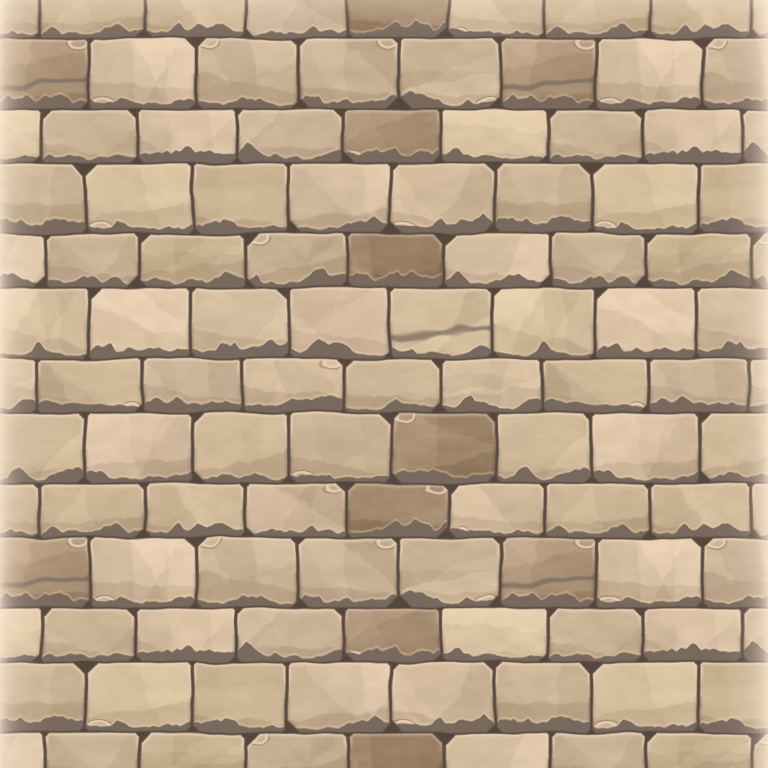
This texture is drawn by a WebGL 1 fragment shader. Its source:

```glsl
precision highp float;
uniform vec2 u_resolution;

const float PITCH = 0.1318;       // stone width
const float PAIR = 0.1625;        // one tall course plus one short course
const float TALL = 0.565;         // share of the pair taken by the tall course
const float FIRST_COURSE = 0.0496;

const vec3 JOINT = vec3(0.33, 0.28, 0.24);
const vec3 UNDERSIDE = vec3(0.47, 0.41, 0.37);
const vec3 DARK_STONE = vec3(0.61, 0.51, 0.40);
const vec3 TAN_STONE = vec3(0.84, 0.73, 0.61);
const vec3 PALE_STONE = vec3(0.93, 0.83, 0.72);
const vec3 GLOW = vec3(1.0, 0.93, 0.85);

float hash(vec2 p) {
  return fract(sin(dot(p, vec2(127.1, 311.7))) * 43758.5);
}

float noise(vec2 p) {
  vec2 i = floor(p), f = fract(p);
  f = f * f * (3.0 - 2.0 * f);
  return mix(mix(hash(i), hash(i + vec2(1.0, 0.0)), f.x),
             mix(hash(i + vec2(0.0, 1.0)), hash(i + 1.0), f.x), f.y);
}

float fbm(vec2 p) {
  return 0.55 * noise(p) + 0.3 * noise(p * 2.1 + 7.0) + 0.15 * noise(p * 4.3 + 19.0);
}

float jointX(float col, float row) {
  return col + 0.08 * (hash(vec2(mod(col, 5.0), row + 31.0)) - 0.5);
}

// Box with a different bevel cut off each corner
float chippedBox(vec2 q, vec2 halfSize, vec2 id) {
  vec2 d = abs(q) - halfSize;
  float cut = 0.003 + 0.013 * pow(hash(id + sign(q) * 3.7), 2.0);
  float box = length(max(d + 0.004, 0.0)) + min(max(d.x, d.y) + 0.004, 0.0) - 0.004;
  return max(box, (d.x + d.y + cut) * 0.707);
}

// Flat hewn planes, each changing the tone across a ragged line
float facets(vec2 q, vec2 id) {
  float tone = 0.0;
  for (int i = 0; i < 4; i++) {
    vec2 seed = id + float(i) * 9.3;
    float angle = 6.283 * hash(seed);
    float offset = 0.07 * (hash(seed + 2.0) - 0.5);
    float ragged = 0.016 * (fbm(q * 45.0 + seed) - 0.5);
    float side = dot(q, vec2(cos(angle), sin(angle))) + ragged - offset;
    tone += (hash(seed + 5.0) - 0.5) * (smoothstep(-0.002, 0.002, side) - 0.5);
  }
  return tone;
}

float line(float dist, float width, float soft) {
  return 1.0 - smoothstep(width, width + soft, abs(dist));
}

// 1 for the few weathered stones of the repeating block
float weathered(float col, float pair, bool tall) {
  if (!tall) return (col == 3.0 && pair != 2.0) ? 1.0 : 0.0;
  return (col == 4.0 && pair == 0.0) || (col == 3.0 && pair == 3.0) ? 0.9 : 0.0;
}

vec3 stoneColor(vec2 q, vec2 halfSize, vec2 id, float wear, float streak) {
  float tone = 0.5 + 0.5 * (hash(id + 11.0) - 0.5) + 0.45 * facets(q, id);
  tone += 0.35 * (fbm(q * vec2(30.0, 55.0) + id * 5.0) - 0.5) - 1.5 * q.y;

  // Darker broken plane along the bottom
  float slope = 0.5 * (hash(id + 17.0) - 0.5);
  float level = halfSize.y * (0.2 + 0.7 * hash(id + 23.0));
  float broken = q.y - level - slope * q.x + 0.014 * (fbm(q * 38.0 + id) - 0.5);
  tone -= 0.3 * smoothstep(-0.002, 0.002, broken);

  vec3 color = mix(TAN_STONE * 0.86, PALE_STONE, clamp(tone, 0.0, 1.0));
  color *= mix(vec3(1.0), vec3(0.98, 0.99, 0.95), hash(id + 29.0));
  color = mix(color, DARK_STONE + 0.2 * (tone - 0.45), 0.85 * wear);

  // Long crack
  float crack = q.y - 0.012 + 0.12 * q.x + 0.01 * (noise(q * 40.0 + id) - 0.5);
  color = mix(color, UNDERSIDE, 0.7 * streak * line(crack, 0.001, 0.005));

  // Curled chip near one corner
  float chipped = step(0.62, hash(id + 37.0));
  vec2 corner = sign(vec2(hash(id + 41.0), hash(id + 43.0)) - 0.5);
  vec2 c = (q - corner * halfSize * vec2(0.78, 0.9)) * vec2(0.65, 1.0);
  float ring = length(c) - 0.008 + 0.004 * (noise(q * 90.0) - 0.5);
  color = mix(color, DARK_STONE, 0.65 * chipped * line(ring - 0.002, 0.0004, 0.0018));
  return mix(color, PALE_STONE, 0.75 * chipped * line(ring, 0.0008, 0.0015));
}

void main() {
  vec2 p = gl_FragCoord.xy / u_resolution;
  p.y = 1.0 - p.y;
  float px = 1.0 / min(u_resolution.x, u_resolution.y);

  // Courses, with slightly uneven lines
  vec2 w = p + 0.007 * (vec2(fbm(p * 17.0), fbm(p * 17.0 + 40.0)) - 0.5);
  float course = (w.y - FIRST_COURSE) / PAIR;
  float pair = mod(floor(course), 4.0);
  bool tall = fract(course) < TALL;
  float row = 2.0 * pair + (tall ? 0.0 : 1.0);
  float height = PAIR * (tall ? TALL : 1.0 - TALL);
  float v = PAIR * (tall ? fract(course) : fract(course) - TALL);

  // Stone within the course
  float x = (w.x - (tall ? 0.117 : 0.051)) / PITCH + 0.06 * (hash(vec2(row, 3.0)) - 0.5);
  float col = floor(x);
  if (x < jointX(col, row)) col -= 1.0;
  else if (x >= jointX(col + 1.0, row)) col += 1.0;
  float left = jointX(col, row), right = jointX(col + 1.0, row);
  vec2 size = vec2((right - left) * PITCH, height);
  vec2 q = vec2((x - left) * PITCH, v) - 0.5 * size;
  vec2 halfSize = 0.5 * size - vec2(0.0016, 0.0008);
  col = mod(col, 5.0);
  vec2 id = vec2(col, row);

  // Block, and its lit face above a ragged shaded underside
  float block = chippedBox(q, halfSize, id);
  float ragged = fbm(vec2(q.x * 38.0, 0.0) + id * 7.0);
  float depth = 0.002 + 0.026 * pow(ragged, 1.8) + 0.06 * q.x * (hash(id + 53.0) - 0.5);
  float lower = q.y - halfSize.y + max(depth, 0.002);
  float face = max(block + 0.0008, lower);

  float wear = weathered(col, pair, tall);
  float streak = tall && ((col == 4.0 && pair == 0.0) || (col == 3.0 && pair == 2.0)) ? 1.0 : 0.0;
  vec3 stone = stoneColor(q, halfSize, id, wear, streak);
  float topRim = smoothstep(-0.006, -0.001, block) * smoothstep(0.2, 0.7, -q.y / halfSize.y);
  stone = mix(stone, PALE_STONE, topRim * (0.75 - 0.35 * wear));
  stone = mix(stone, PALE_STONE, 0.3 * line(lower + 0.002, 0.0005, 0.002));
  stone *= 1.0 - 0.12 * smoothstep(-0.006, 0.0, block) * step(0.0, q.y);

  vec3 color = mix(JOINT, UNDERSIDE, 1.0 - smoothstep(-0.002, 0.002, block));
  color = mix(color, stone, 1.0 - smoothstep(-px, px, face));

  // Pale bleaching toward the borders
  float side = min(p.x, 1.0 - p.x);
  float glow = 0.75 * exp(-side / 0.016) + 0.3 * exp(-p.y / 0.02);
  gl_FragColor = vec4(mix(color, GLOW, min(glow, 0.85)), 1.0);
}
```
